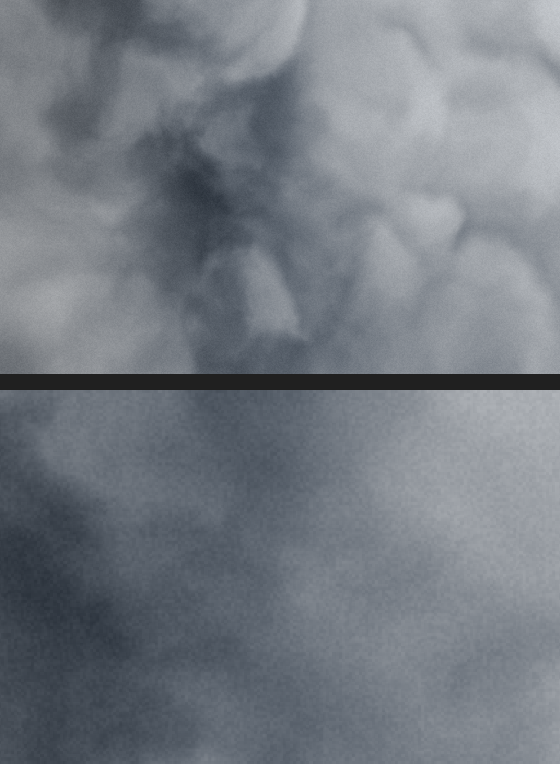
Top: the whole. Bottom: its middle third, enlarged.
A WebGL 1 fragment shader for this texture:

```glsl
precision highp float;
// Dense grey-blue smoke: a wide, ragged dark channel runs through pale haze,
// with soft billows layered over it. Fractal noise shapes the haze, hashed
// discs lit on one side form the billows, and fine film grain covers all.
uniform vec2 u_resolution;

float hash(vec2 p) {
  vec3 q = fract(vec3(p.xyx) * 0.1031);
  q += dot(q, q.yzx + 33.33);
  return fract((q.x + q.y) * q.z);
}

float noise(vec2 p) {
  vec2 i = floor(p), f = fract(p);
  f = f * f * f * (f * (f * 6.0 - 15.0) + 10.0);
  return mix(mix(hash(i), hash(i + vec2(1.0, 0.0)), f.x),
             mix(hash(i + vec2(0.0, 1.0)), hash(i + 1.0), f.x), f.y);
}

float fbm(vec2 p) {
  float sum = 0.0, amp = 0.54;
  for (int i = 0; i < 6; i++) {
    sum += amp * noise(p);
    p = mat2(0.8, 0.6, -0.6, 0.8) * p * 2.03 + 17.3;
    amp *= 0.46;
  }
  return sum;
}

// Broad light and dark of the haze, before any billows.
float hazeTone(vec2 p, vec2 q) {
  float offset = q.x - (0.66 - 0.36 * q.y * q.y);
  float channel = exp(-offset * offset / 0.12);
  float wisps = fbm(q * 5.2 + 41.0);
  float tone = 0.60 + 0.32 * (fbm(q * 2.3 + 8.0) - 0.5);
  tone += 0.20 * (fbm(q * 5.5 + 77.0) - 0.5);
  tone -= channel * (0.08 + 0.22 * smoothstep(0.34, 0.74, wisps));
  tone += 0.15 * smoothstep(0.7, 1.65, p.x * 0.7 + p.y * 0.6);
  tone -= 0.22 * exp(-dot(p * vec2(6.0, 9.0), p * vec2(6.0, 9.0)));
  return tone;
}

// Overlapping puffs, each with a lit edge and a dark hollow beyond it.
float addBillows(float haze, vec2 q) {
  float tone = haze;
  for (int i = 0; i < 16; i++) {
    float n = float(i);
    vec2 cell = vec2(mod(n, 4.0), 3.0 - floor(n / 4.0));
    vec2 jitter = vec2(hash(cell + 3.7), hash(cell + 29.1)) - 0.5;
    vec2 centre = (cell + 0.45 + 0.8 * jitter) * vec2(0.40, 0.27);
    float radius = mix(0.15, 0.27, hash(cell + 71.3));
    float soft = mix(0.14, 0.42, hash(cell + 53.9));
    float angle = mix(-0.3, 0.9, hash(cell + 97.5));
    vec2 light = vec2(cos(angle), sin(angle));

    vec2 v = (q - centre) / radius;
    float d = length(v);
    float along = dot(v, light);
    float body = 1.0 - smoothstep(1.0 - soft, 1.0 + soft, d);
    float facing = smoothstep(0.1, 1.0, along / max(d, 0.01));
    float strength = mix(0.3, 1.0, smoothstep(0.15, 0.85, centre.x));

    float hollow = facing * exp(-2.4 * max(d - 1.0, 0.0)) * (1.0 - body);
    tone -= 0.15 * strength * hollow;
    float cover = body * smoothstep(-0.9, 0.5, along);
    tone = mix(tone, haze + 0.06 * along, 0.75 * strength * cover);
  }
  return tone;
}

// Cool slate in the shadows, nearly neutral in the lights.
vec3 smokeColour(float tone, float warmth) {
  vec3 cool = vec3(-0.029, 0.0, 0.036);
  float tint = mix(1.0, 0.45, smoothstep(0.35, 0.72, tone));
  return tone + cool * tint * mix(1.15, 0.65, warmth);
}

void main() {
  vec2 p = gl_FragCoord.xy / u_resolution.y;

  // Large swirls bend the shapes, small ones fray them.
  vec2 swirl = vec2(fbm(p * 2.6 + 5.2), fbm(p * 2.6 + 63.4)) - 0.5;
  vec2 fray = vec2(fbm(p * 8.0 + 21.0), fbm(p * 8.0 + 87.0)) - 0.5;
  vec2 q = p + 0.20 * swirl + 0.05 * fray;

  float tone = addBillows(hazeTone(p, q), q);

  // Roll off the deepest shadows and the brightest lights.
  tone = 0.53 + 0.36 * (tone - 0.53) / sqrt(0.13 + 0.5 * (tone - 0.53) * (tone - 0.53));

  float grain = noise(p * 290.0) + hash(floor(p * 342.0) + 11.0) - 1.0;
  tone += 0.028 * grain;

  float warmth = smoothstep(0.8, 0.0, p.x);
  gl_FragColor = vec4(smokeColour(tone, warmth), 1.0);
}
```
